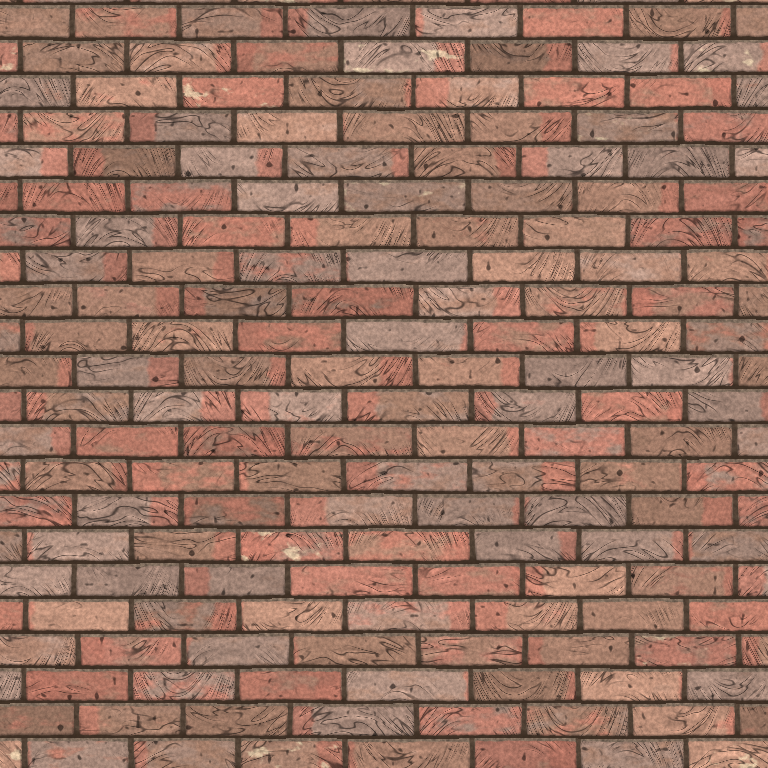
A Shadertoy shader for this texture:

```glsl
// Weathered clay brick wall in running bond: 22 courses of seven bricks, one wider.
// Each brick is a wobbly rounded box with its own tint, creases and stains,
// set in recessed mortar that is shaded below each brick.

#define ROWS 22.0
#define BRICK_WIDTH 0.1391
#define WIDE_WIDTH 0.1654
#define JOINT vec2(0.0062, 0.0070)
#define EDGE_WOBBLE 0.0022
#define CREASE_DEPTH 0.48
#define GRAIN 0.30
#define STAINED_SHARE 0.07

const vec3 TAN = vec3(0.71, 0.54, 0.455);
const vec3 GREY = vec3(0.67, 0.55, 0.49);
const vec3 UMBER = vec3(0.60, 0.46, 0.385);
const vec3 RED = vec3(0.73, 0.465, 0.395);
const vec3 CREAM = vec3(0.86, 0.77, 0.64);
const vec3 MORTAR = vec3(0.49, 0.42, 0.36);
const vec3 SHADOW = vec3(0.20, 0.145, 0.105);

float hash(vec2 p) {
    vec3 q = fract(p.xyx * 0.1031);
    q += dot(q, q.yzx + 33.33);
    return fract((q.x + q.y) * q.z);
}

float cornerSlope(vec2 cell, vec2 offset) {
    float angle = 6.2832 * hash(cell);
    return dot(vec2(cos(angle), sin(angle)), offset);
}

// Gradient noise, roughly -0.7 to 0.7
float noise(vec2 p) {
    vec2 i = floor(p), f = p - i;
    vec2 s = f * f * f * (f * (f * 6.0 - 15.0) + 10.0);
    vec2 e = vec2(1.0, 0.0);
    float low = mix(cornerSlope(i, f), cornerSlope(i + e, f - e), s.x);
    float high = mix(cornerSlope(i + e.yx, f - e.yx), cornerSlope(i + 1.0, f - 1.0), s.x);
    return mix(low, high, s.y);
}

float fbm(vec2 p) {
    float sum = 0.0, gain = 0.6;
    for (int i = 0; i < 4; i++) {
        sum += gain * noise(p);
        p = mat2(1.6, 1.2, -1.2, 1.6) * p + 7.3;
        gain *= 0.55;
    }
    return sum;
}

float roundedBox(vec2 p, vec2 extent, float radius) {
    vec2 q = abs(p) - extent + radius;
    return length(max(q, 0.0)) + min(max(q.x, q.y), 0.0) - radius;
}

// Fired clay: tint, red ends, creases, specks and pale stains
vec3 brickColour(vec2 uv, vec2 p, vec2 extent, vec2 seed) {
    vec2 at = uv + seed * 3.17;
    float pick = hash(seed + 11.0);
    float cloud = fbm(at * vec2(22.0, 45.0));
    vec3 colour = mix(TAN, GREY, smoothstep(0.25, 0.6, pick + 0.5 * cloud));
    colour = mix(colour, UMBER, smoothstep(0.55, 0.95, hash(seed + 23.0) + 0.7 * cloud));
    colour = mix(colour, RED, 0.8 * smoothstep(0.72, 0.95, hash(seed + 37.0) + 0.5 * cloud));

    // Redder end where neighbours touched in the kiln
    float side = hash(seed + 41.0) < 0.5 ? -1.0 : 1.0;
    float reach = extent.x * mix(0.35, 1.15, hash(seed + 53.0));
    float redEnd = smoothstep(-0.003, 0.004, p.x * side - reach + 0.012 * cloud);
    colour = mix(colour, RED, 0.75 * redEnd);

    // Folded creases, tilted and bent differently on each brick
    float tilt = hash(seed + 61.0) - 0.5;
    vec2 fold = at * vec2(30.0, 105.0);
    fold.y += p.x * 90.0 * tilt + 350.0 * tilt * p.x * p.x / extent.x;
    fold += 0.9 * vec2(noise(fold * 0.6), noise(fold * 0.6 + 31.0));
    float ridge = noise(fold);
    float folded = smoothstep(-0.15, 0.3, noise(at * vec2(13.0, 32.0)) + 0.5 * hash(seed + 71.0) - 0.2);
    float crease = (1.0 - smoothstep(0.0, 0.10, abs(ridge))) * folded;
    float relief = ridge - noise(fold + vec2(0.0, 0.25));
    colour *= 1.0 + 0.30 * relief * (0.3 + folded) + 0.20 * cloud;
    colour *= 1.0 - CREASE_DEPTH * crease;

    // Pale stains, pits and grain
    float stained = step(1.0 - STAINED_SHARE, hash(seed + 83.0));
    colour = mix(colour, CREAM, 0.8 * stained * smoothstep(0.12, 0.32, fbm(at * vec2(28.0, 45.0))));
    colour *= 1.0 - 0.5 * smoothstep(0.38, 0.55, noise(at * 85.0));
    colour *= 1.0 + GRAIN * fbm(at * 190.0);
    return colour * mix(0.92, 1.09, hash(seed + 97.0));
}

void mainImage(out vec4 fragColor, in vec2 fragCoord) {
    vec2 uv = fragCoord / iResolution.xy;
    float pixel = 1.0 / min(iResolution.x, iResolution.y);

    // Locate the brick: courses counted downwards, with slight sag and drift
    vec2 w = uv + 0.0016 * vec2(noise(uv * 17.0), noise(uv * 9.0 + 40.0));
    w.x -= 0.008 * (1.0 - uv.y);
    float course = (1.0 - w.y) * ROWS - 0.15;
    float row = floor(course);
    float u = fract(w.x - (mod(row, 2.0) < 0.5 ? 0.371 : 0.4427) - 0.004 * (hash(vec2(row + 5.0, 3.0)) - 0.5));
    float id = u < WIDE_WIDTH ? 0.0 : min(1.0 + floor((u - WIDE_WIDTH) / BRICK_WIDTH), 6.0);
    float width = id < 0.5 ? WIDE_WIDTH : BRICK_WIDTH;
    float left = id < 0.5 ? 0.0 : WIDE_WIDTH + (id - 1.0) * BRICK_WIDTH;
    vec2 seed = vec2(id, mod(row, ROWS));
    vec2 p = vec2(u - left - 0.5 * width, (0.5 - fract(course)) / ROWS);

    vec2 extent = 0.5 * (vec2(width, 1.0 / ROWS) - JOINT) - 0.0009 * vec2(hash(seed + 3.0), hash(seed + 7.0));
    float d = roundedBox(p, extent, 0.003) + EDGE_WOBBLE * fbm(uv * 75.0);

    // Mortar, darkest beneath the brick and between its ends
    float below = smoothstep(0.0, -extent.y, p.y);
    float between = 0.6 * smoothstep(-0.001, 0.001, abs(p.x) - extent.x);
    vec3 mortar = mix(MORTAR * (1.0 + 0.6 * fbm(uv * 160.0)), SHADOW, max(0.85 * below, between));

    // Worn rim: dark lower edge, faintly lit upper edge
    vec3 brick = brickColour(uv, p, extent, seed);
    float rim = smoothstep(-0.0035, 0.0, d);
    brick *= 1.0 - rim * mix(0.04, 0.32, smoothstep(0.6, -0.6, p.y / extent.y));

    float cover = 1.0 - smoothstep(-0.7 * pixel, 0.7 * pixel, d);
    fragColor = vec4(clamp(mix(mortar, brick, cover), 0.0, 1.0), 1.0);
}
```
